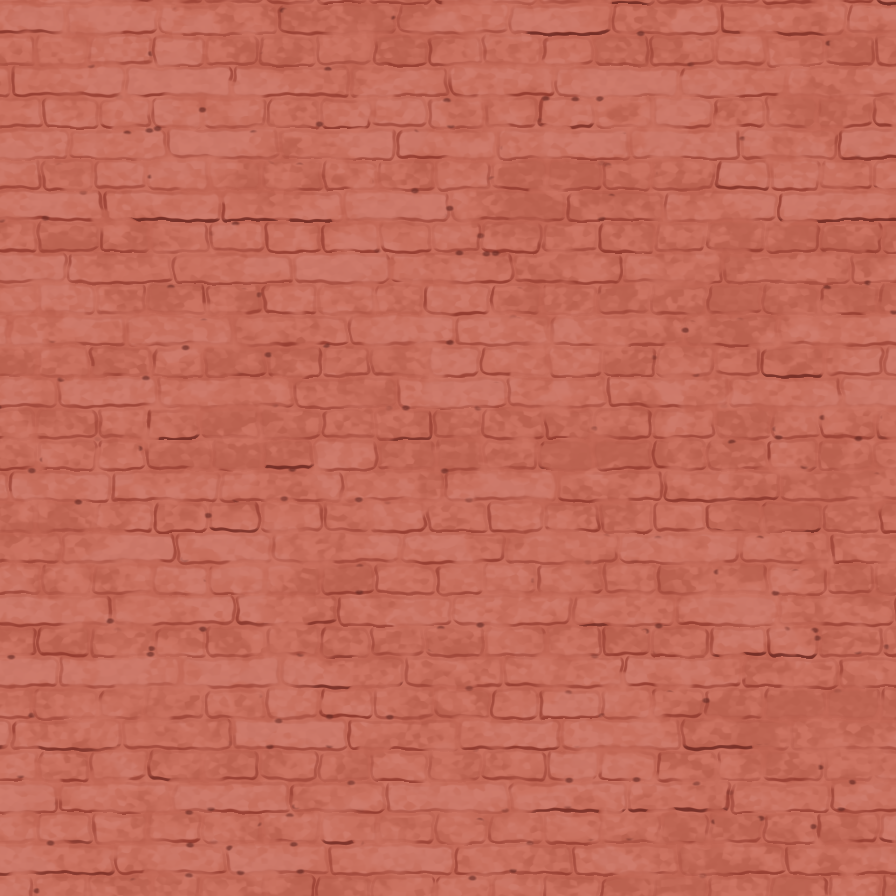
A WebGL 2 fragment shader for this texture:

```glsl
#version 300 es
precision highp float;
// Painted brick wall in English bond: courses of long stretchers alternate with
// courses of short headers. Each brick is a rounded box with jittered joints, broken
// shadow lines below and on one side, and cellular noise for mottled paint and pits.
uniform vec2 u_resolution;
out vec4 fragColor;

const float COURSES = 28.8;          // rows over the canvas height
const float COURSE_SHIFT = 0.325;    // part of a row cut off at the bottom
const float BOND_BREAK = 15.0;       // row where the alternation slips by one
const float STRETCHERS = 8.0;        // long bricks across
const float HEADERS = 16.0;          // short bricks across
const float JOINT_JITTER = 0.22;     // in brick lengths
const float MORTAR_HALF = 0.0032;
const float CORNER = 0.005;
const float LINE_HALF = 0.0008;
const float LINE_SOFT = 0.0019;
const float EDGE_WOBBLE = 0.0011;

const vec3 PAINT = vec3(0.79, 0.44, 0.37);
const vec3 PALE = vec3(0.80, 0.47, 0.41);
const vec3 DEEP = vec3(0.74, 0.39, 0.32);
const vec3 MORTAR = vec3(0.76, 0.40, 0.33);
const vec3 SHADOW = vec3(0.60, 0.25, 0.20);
const vec3 CREVICE = vec3(0.38, 0.15, 0.13);

float hash(vec2 p) {
  return fract(sin(dot(p, vec2(127.1, 311.7))) * 43758.5);
}

vec2 hash2(vec2 p) {
  return vec2(hash(p), hash(p + 57.3));
}

// Cellular noise: x is the distance to the nearest point, y a blend of cell values.
vec2 cells(vec2 p) {
  vec2 base = floor(p);
  float nearest = 2.0, total = 0.0, weights = 0.0;
  for (int j = -1; j <= 1; j++) {
    for (int i = -1; i <= 1; i++) {
      vec2 id = base + vec2(i, j);
      vec2 d = id + hash2(id) - p;
      float weight = exp(-7.0 * dot(d, d));
      nearest = min(nearest, length(d));
      total += weight * hash(id + 19.7);
      weights += weight;
    }
  }
  return vec2(nearest, total / weights);
}

// Layered sines that make the edges uneven.
vec2 wobble(vec2 p) {
  vec2 w = sin(p.yx * vec2(83.0, 47.0) + 3.0 * sin(p * 31.0));
  w += 0.6 * sin(p.yx * vec2(190.0, 139.0) + 2.0 * sin(p * 97.0));
  return w + 0.4 * sin(p.yx * 330.0 + p * 210.0);
}

float roundedBox(vec2 p, vec2 halfSize, float radius) {
  vec2 q = abs(p) - halfSize + radius;
  return length(max(q, 0.0)) + min(max(q.x, q.y), 0.0) - radius;
}

float jointAt(float k, float row) {
  return k + JOINT_JITTER * (hash(vec2(k, row + 5.0)) - 0.5);
}

void main() {
  vec2 uv = gl_FragCoord.xy / u_resolution;
  float pixel = 1.0 / min(u_resolution.x, u_resolution.y);
  vec2 pos = uv + EDGE_WOBBLE * wobble(uv);

  // Course and bond
  float y = pos.y * COURSES + COURSE_SHIFT;
  float row = floor(y);
  bool header = mod(row + step(BOND_BREAK, row), 2.0) < 0.5;
  float count = header ? HEADERS : STRETCHERS;
  float stagger = header ? 0.32 : 0.48 + 0.5 * mod(floor((row + 1.0) * 0.5), 2.0);

  // Brick between two jittered joints
  float x = pos.x * count + stagger;
  float joint = floor(x + 0.5);
  float brick = joint - step(x, jointAt(joint, row));
  float left = jointAt(brick, row), right = jointAt(brick + 1.0, row);
  vec2 id = vec2(brick, row);
  vec2 p = vec2((x - 0.5 * (left + right)) / count, (y - row - 0.5) / COURSES);
  p.y += 0.0022 * (hash(id + 3.1) - 0.5);
  vec2 halfSize = 0.5 * vec2((right - left) / count, 1.0 / COURSES) - MORTAR_HALF;
  float edge = roundedBox(p, halfSize, CORNER);

  // Mottled paint
  float broad = cells(uv * vec2(7.0, 9.0)).y;
  float patches = cells(uv * vec2(34.0, 52.0) + 8.0).y;
  float grain = cells(uv * vec2(130.0, 170.0)).y;
  float tone = 0.3 * broad + 0.3 * patches + 0.2 * grain + 0.2 * hash(id + 9.4);
  tone -= header ? 0.06 : -0.03;
  vec3 face = mix(DEEP, PAINT, smoothstep(0.24, 0.48, tone));
  face = mix(face, PALE, smoothstep(0.46, 0.68, tone));
  vec3 bed = mix(MORTAR, PAINT, smoothstep(0.3, 0.75, patches));
  float soft = max(pixel, 0.0016);
  vec3 color = mix(face, bed, 0.8 * smoothstep(-soft, soft, edge));

  // Broken shadow lines, strongest under the brick
  float below = smoothstep(0.004, -0.001, p.y + halfSize.y);
  float side = hash(id + 1.7) < 0.7 ? -1.0 : 1.0;
  float flank = smoothstep(-0.004, 0.001, side * p.x - halfSize.x);
  float facing = max(max(below, 0.75 * flank), 0.16);
  float line = 1.0 - smoothstep(LINE_HALF, LINE_HALF + max(pixel, LINE_SOFT), abs(edge - 0.001));
  float gaps = smoothstep(0.22, 0.68, cells(uv * vec2(30.0, 44.0) + 31.0).y);
  float depth = hash(id + 6.2);
  float shade = line * facing * gaps * mix(0.5, 1.15, depth);
  color = mix(color, SHADOW, min(shade, 1.0));
  float halo = exp(-max(edge, -edge * 1.5) / 0.003) * facing;
  color = mix(color, SHADOW, 0.16 * halo);

  // A few deep crevices and pits
  float crevice = line * below * smoothstep(0.82, 1.0, depth) * smoothstep(0.45, 0.75, gaps);
  vec2 pit = cells(uv * vec2(40.0, 58.0) + 77.0);
  float pits = smoothstep(0.24, 0.08, pit.x) * smoothstep(0.78, 0.9, pit.y);
  pits *= smoothstep(-0.004, 0.0, edge);
  color = mix(color, CREVICE, 0.6 * max(crevice, pits));

  fragColor = vec4(color + 0.025 * (grain - 0.5), 1.0);
}
```
